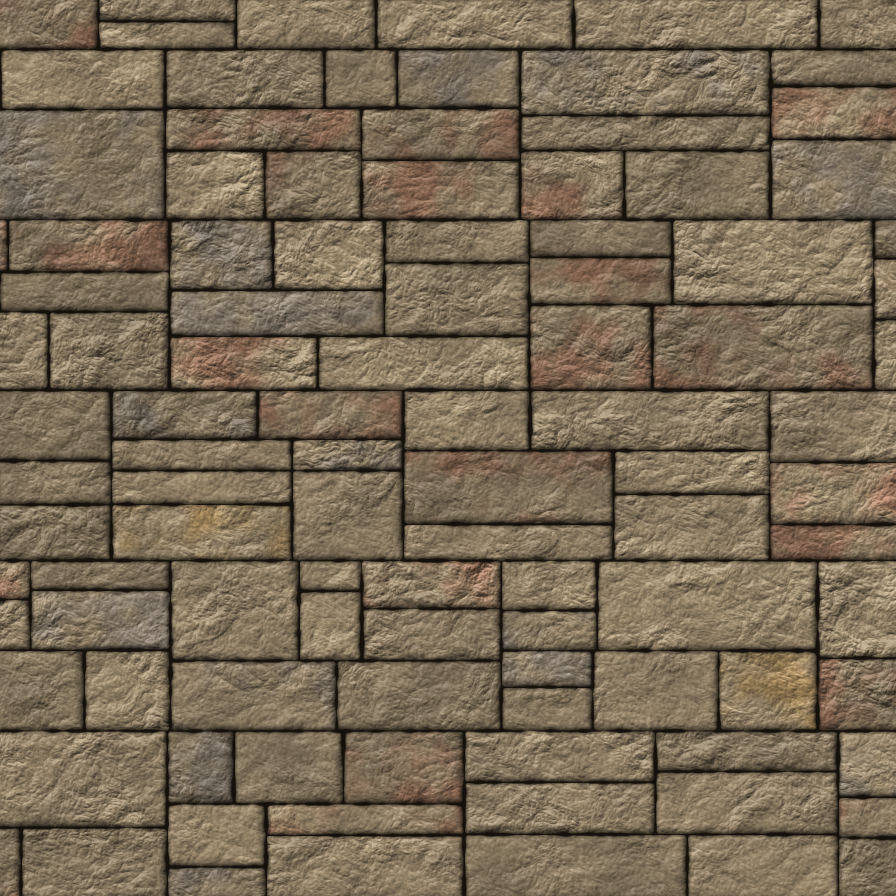
A WebGL 2 fragment shader for this texture:

```glsl
#version 300 es
precision highp float;

uniform vec2 u_resolution;
out vec4 fragColor;

#define COURSE_HEIGHT 0.1902
#define COURSE_START 0.1836
#define PANEL_WIDTH 0.40
#define JOINT_WIDTH 0.0005
#define BEVEL_HEIGHT 0.0045
#define RELIEF 0.15
#define GRAIN 0.17
#define TAN vec3(0.530, 0.468, 0.370)
#define RUST vec3(0.510, 0.370, 0.290)
#define SLATE vec3(0.455, 0.420, 0.375)
#define OCHRE vec3(0.570, 0.465, 0.300)
#define MORTAR vec3(0.080, 0.062, 0.043)

float hash(vec2 p) {
    vec3 q = fract(p.xyx * 0.1031);
    q += dot(q, q.yzx + 33.33);
    return fract((q.x + q.y) * q.z);
}

float cornerSlope(vec2 cell, vec2 offset) {
    float angle = 6.2832 * hash(cell);
    return dot(vec2(cos(angle), sin(angle)), offset);
}

float gradientNoise(vec2 p) {
    vec2 c = floor(p), f = p - c;
    vec2 u = f * f * f * (f * (f * 6.0 - 15.0) + 10.0);
    vec2 e = vec2(1.0, 0.0);
    float low = mix(cornerSlope(c, f), cornerSlope(c + e, f - e), u.x);
    float high = mix(cornerSlope(c + e.yx, f - e.yx), cornerSlope(c + 1.0, f - 1.0), u.x);
    return mix(low, high, u.y);
}

float panelEdge(float index, float course) {
    return index + 0.5 * hash(vec2(index, course) + 40.0);
}

// Splits each course into panels, then each panel into stones: (lo.xy, hi.xy)
vec4 findStone(vec2 p, out float seed) {
    float course = floor((p.y - COURSE_START) / COURSE_HEIGHT);
    float along = p.x / PANEL_WIDTH;
    float index = floor(along);
    if (along < panelEdge(index, course)) index -= 1.0;

    float base = COURSE_START + course * COURSE_HEIGHT;
    vec2 lo = vec2(panelEdge(index, course) * PANEL_WIDTH, base);
    vec2 hi = vec2(panelEdge(index + 1.0, course) * PANEL_WIDTH, base + COURSE_HEIGHT);
    seed = hash(vec2(index, course) + 71.0);

    for (int i = 0; i < 5; i++) {
        float chance = hash(vec2(seed * 91.7, float(i) + 3.0));
        float ratio = mix(0.3, 0.7, hash(vec2(seed * 57.3, float(i) + 19.0)));
        int axis = (i + 1) % 2;
        float limit = axis == 1 ? 0.08 + 0.075 * chance : 0.18 + 0.2 * chance;
        if (hi[axis] - lo[axis] < limit) continue;
        float cut = mix(lo[axis], hi[axis], ratio);
        float side = step(cut, p[axis]);
        if (side > 0.5) lo[axis] = cut;
        else hi[axis] = cut;
        seed = hash(vec2(seed * 83.1, side * 5.0 + float(i)));
    }
    return vec4(lo, hi);
}

// Distance inward from the rounded, ragged outline of a stone
float edgeDistance(vec2 p, vec4 stone) {
    vec2 lo = stone.xy + vec2(0.0002, 0.0012);
    vec2 hi = stone.zw - vec2(0.0015, 0.0001);
    float radius = 0.004;
    vec2 q = abs(p - 0.5 * (lo + hi)) - 0.5 * (hi - lo) + radius;
    float outline = length(max(q, 0.0)) + min(max(q.x, q.y), 0.0) - radius;
    return -outline + 0.0022 * gradientNoise(p * 38.0) + 0.0016 * gradientNoise(p * 95.0);
}

// Chiselled face: creased octaves in patches, broken ledges and a worn rim
float surfaceHeight(vec2 p, vec4 stone, float seed) {
    vec2 q = p * vec2(1.0, 1.15) + seed * 20.0;
    q += 0.008 * vec2(gradientNoise(q * 20.0), gradientNoise(q * 20.0 + 31.0));
    float broad = gradientNoise(q * 13.0);
    float medium = gradientNoise(q * 31.0 + 5.0);
    float ledge = 0.0045 * smoothstep(-0.05, 0.05, broad + 0.35 * medium - 0.12)
                + 0.0024 * smoothstep(-0.08, 0.08, medium - 0.5 * broad - 0.1);

    float height = 0.0, frequency = 24.0, weight = 0.6;
    for (int i = 0; i < 4; i++) {
        height += weight * abs(gradientNoise(q * frequency)) / frequency;
        q = mat2(0.8, 0.6, -0.6, 0.8) * q + 3.7;
        frequency *= 2.0;
        weight *= 1.12;
    }
    float roughness = mix(0.6, 1.15, hash(vec2(seed * 37.0, 8.0)));
    float worn = 0.9 + 0.6 * smoothstep(-0.2, 0.4, broad);
    float rim = exp(-max(edgeDistance(p, stone), 0.0) / 0.004);
    return roughness * (worn * height + ledge) - BEVEL_HEIGHT * rim;
}

vec3 stoneColor(vec2 p, float seed) {
    float kind = hash(vec2(seed * 63.0, 14.0));
    vec3 tint = kind < 0.24 ? RUST : kind < 0.42 ? SLATE : kind < 0.46 ? OCHRE : TAN;
    vec2 q = p + seed * 20.0;
    float patches = gradientNoise(q * 10.0) + 0.6 * gradientNoise(q * 34.0);
    vec3 color = mix(TAN, tint, 0.8 * smoothstep(-0.25, 0.45, patches));
    float shade = mix(0.92, 1.07, hash(vec2(seed * 29.0, 5.0)));
    return color * (shade + 0.17 * gradientNoise(q * 14.0 + 9.0));
}

void main() {
    vec2 p = gl_FragCoord.xy / u_resolution.y;
    float pixel = 1.0 / u_resolution.y;
    float seed;
    vec4 stone = findStone(p, seed);
    float inside = edgeDistance(p, stone);

    // Light from the upper left, with shade gathering along lower and right rims
    vec2 toLight = vec2(-0.45, 0.89);
    float reach = 0.0014;
    float slope = (surfaceHeight(p, stone, seed)
                 - surfaceHeight(p + toLight * reach, stone, seed)) / reach;
    float light = 1.0 + RELIEF * clamp(slope, -3.6, 2.4);
    light += GRAIN * gradientNoise(p * 240.0);
    light *= mix(0.62, 1.0, smoothstep(0.0, 0.005, inside));
    float shaded = min(p.y - stone.y, stone.z - p.x) + 0.005 * gradientNoise(p * 30.0);
    light *= mix(0.72, 1.0, smoothstep(0.001, 0.012, shaded));

    vec3 color = stoneColor(p, seed) * light;
    color += vec3(0.0, 0.05, 0.13) * max(light - 1.0, 0.0);
    float face = smoothstep(JOINT_WIDTH - pixel, JOINT_WIDTH + pixel, inside);
    fragColor = vec4(mix(MORTAR, color, face), 1.0);
}
```
